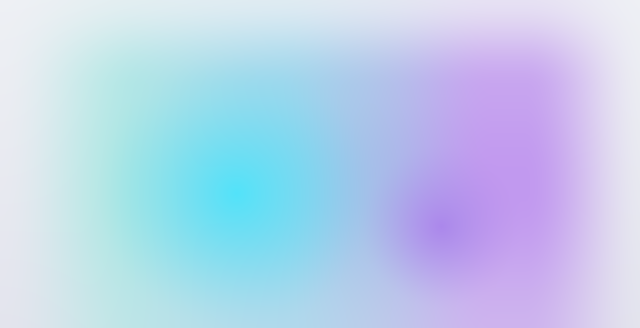
Write a Shadertoy shader that draws this background.

```glsl
// Soft mesh gradient: mint, sky, periwinkle and lilac blend from left to right,
// fade to a pale rim at the borders, and carry a cyan and a violet glow.
// Distances are measured in canvas widths, so it scales to any size.

#define CYAN_CENTER   vec2(0.370, 0.410)
#define CYAN_RADIUS   0.22
#define VIOLET_CENTER vec2(0.690, 0.310)
#define VIOLET_RADIUS 0.13
#define LEFT_FADE     0.22
#define RIGHT_FADE    0.82
#define TOP_FADE      0.27

const vec3 PALE_TOP    = vec3(0.933, 0.941, 0.957);
const vec3 PALE_BOTTOM = vec3(0.890, 0.894, 0.930);
const vec3 MINT        = vec3(0.670, 0.908, 0.888);
const vec3 SKY         = vec3(0.575, 0.828, 0.922);
const vec3 PERIWINKLE  = vec3(0.650, 0.745, 0.910);
const vec3 LILAC       = vec3(0.758, 0.600, 0.936);
const vec3 CYAN        = vec3(0.322, 0.888, 0.977);
const vec3 VIOLET      = vec3(0.670, 0.530, 0.920);

// Pointed glow, 1 at its center and 0 at its radius
float glow(vec2 uv, vec2 center, float radius) {
    vec2 offset = (uv - center) * vec2(1.0, iResolution.y / iResolution.x);
    return pow(max(1.0 - length(offset) / radius, 0.0), 1.5);
}

// Horizontal blend of the main hues
vec3 hueRamp(float x) {
    vec3 color = mix(MINT, SKY, smoothstep(0.12, 0.47, x));
    color = mix(color, PERIWINKLE, smoothstep(0.43, 0.61, x));
    return mix(color, LILAC, smoothstep(0.56, 0.77, x));
}

// Strength of the hues, falling off toward the borders
float presence(vec2 uv) {
    float depth = 1.0 - uv.y;
    float top = 0.16 + 0.69 * smoothstep(-0.02, TOP_FADE, depth)
              + 0.15 * smoothstep(0.20, 0.55, depth);
    float bottom = 1.0 - 0.36 * smoothstep(0.58, 1.04, depth);
    float left = smoothstep(0.0, LEFT_FADE, uv.x);
    float right = 1.0 - smoothstep(RIGHT_FADE, 1.01, uv.x);
    return top * bottom * left * right;
}

void mainImage(out vec4 fragColor, in vec2 fragCoord) {
    vec2 uv = fragCoord / iResolution.xy;

    // Pale ground under the hue ramp
    vec3 pale = mix(PALE_BOTTOM, PALE_TOP, uv.y);
    vec3 color = mix(pale, hueRamp(uv.x), presence(uv));

    // Two bright focal glows
    color = mix(color, CYAN, glow(uv, CYAN_CENTER, CYAN_RADIUS));
    color = mix(color, VIOLET, glow(uv, VIOLET_CENTER, VIOLET_RADIUS));

    fragColor = vec4(color, 1.0);
}
```
